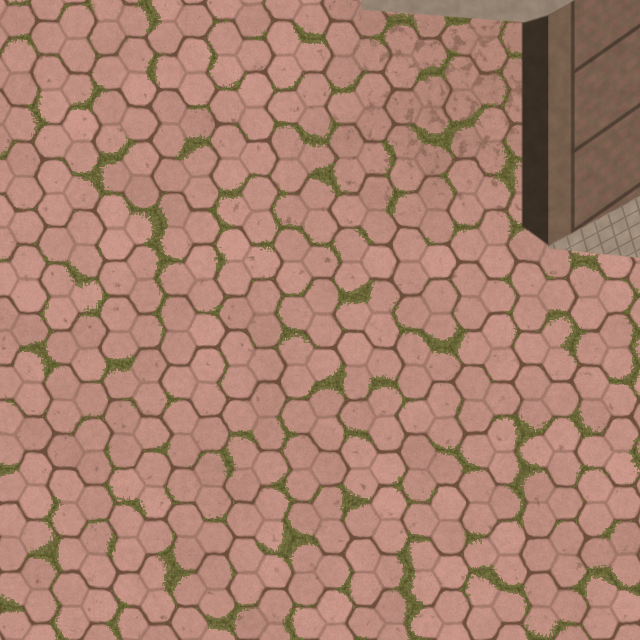
A WebGL 1 fragment shader for this texture:

```glsl
precision highp float;
// Weathered pink paving of three-hexagon blocks with grassy joints, beside a shaded wall corner.
uniform vec2 u_resolution;

const vec2 PAVER_SIZE = vec2(0.0918, 0.0807); // column width, mean block height
const vec2 ORIGIN = vec2(0.093, 0.564);
const float LEAN = 0.04;          // sideways drift of the columns
const float COLUMN = 0.8660254;   // hexagon column pitch, hexagon height = 1
const float JOINT = 0.032;        // half width of joints, in hexagon heights
const float GROOVE = 0.012;       // half width of grooves within a block
const float GRASS = 0.30;         // amount of grass
const vec3 PINK = vec3(0.785, 0.585, 0.535);
const vec3 DULL = vec3(0.67, 0.50, 0.44);
const vec3 STAIN = vec3(0.53, 0.39, 0.33);
const vec3 SOIL = vec3(0.41, 0.29, 0.22);
const vec3 MOSS = vec3(0.30, 0.31, 0.14);
const vec3 BLADE = vec3(0.47, 0.48, 0.25);
const vec3 WALL = vec3(0.46, 0.37, 0.30);
const vec3 WALL_BRICK = vec3(0.50, 0.37, 0.32);
const vec3 LEDGE = vec3(0.62, 0.55, 0.48);
const vec3 SHADOW = vec3(0.22, 0.18, 0.14);

float hash(vec2 p) {
  return fract(sin(dot(p, vec2(127.1, 311.7))) * 43758.55);
}

float corner(vec2 cell, vec2 f) {
  float a = 6.28318 * hash(cell);
  return dot(vec2(cos(a), sin(a)), f);
}

// Gradient noise, about -1 to 1
float noise(vec2 p) {
  vec2 i = floor(p), f = p - i, e = vec2(1.0, 0.0);
  vec2 w = f * f * f * (f * (f * 6.0 - 15.0) + 10.0);
  float low = mix(corner(i, f), corner(i + e, f - e), w.x);
  float high = mix(corner(i + e.yx, f - e.yx), corner(i + 1.0, f - 1.0), w.x);
  return 1.4 * mix(low, high, w.y);
}

float fbm(vec2 p) {
  float sum = 0.0, amp = 0.55;
  for (int i = 0; i < 4; i++) {
    sum += amp * noise(p);
    p = mat2(1.6, 1.2, -1.2, 1.6) * p + 7.3;
    amp *= 0.55;
  }
  return sum;
}

vec2 hexCentre(vec2 p) {
  vec2 r = vec2(2.0 * COLUMN, 1.0);
  vec2 a = floor(p / r + 0.5) * r, b = (floor(p / r) + 0.5) * r;
  return dot(p - a, p - a) < dot(p - b, p - b) ? a : b;
}

// Block owning a hexagon: two plus one, then one plus two, up each column pair
vec2 paverId(vec2 centre) {
  float column = floor(centre.x / COLUMN + 0.5);
  float pair = floor(column * 0.5 + 0.1);
  float odd = column - 2.0 * pair;
  float row = floor(centre.y + 0.25) + floor(3.0 * hash(vec2(pair, 4.0))) + 0.5;
  return vec2(pair, 2.0 * floor(row / 3.0) + step(2.0 - odd, mod(row, 3.0)));
}

// Signed distance to the left of the line from a to b
float side(vec2 p, vec2 a, vec2 b) {
  vec2 d = normalize(b - a);
  return d.x * (p.y - a.y) - d.y * (p.x - a.x);
}

vec3 paving(vec2 uv, float px) {
  vec2 p = (uv - ORIGIN + vec2(LEAN * (uv.y - 0.5), 0.0)) / PAVER_SIZE * vec2(2.0 * COLUMN, 1.5);
  float aa = 1.5 * px / PAVER_SIZE.y;
  p += 0.05 * vec2(noise(p * 1.1), noise(p * 1.1 + 31.0));
  p += 0.018 * vec2(noise(p * 6.0), noise(p * 6.0 + 17.0));

  // Nearest two joints, and nearest groove inside the block
  vec2 centre = hexCentre(p), id = paverId(centre);
  float joint = 0.5, second = 0.5, groove = 0.5;
  for (int i = 0; i < 6; i++) {
    float a = (float(i) + 0.5) * 1.0471976;
    vec2 dir = vec2(cos(a), sin(a));
    float d = 0.5 - dot(p - centre, dir);
    if (distance(id, paverId(centre + dir)) > 0.5) {
      second = min(second, max(joint, d));
      joint = min(joint, d);
    } else groove = min(groove, d);
  }

  // Block surface: tone, wear and speckles
  float grain = fbm(p * 5.0), broad = fbm(p * 0.55 + 9.0);
  float worn = 1.0 - smoothstep(0.05, 0.32, distance(uv, vec2(0.73, 0.89)));
  float wear = 0.27 + 0.35 * broad + 0.4 * grain + 0.35 * (hash(id) - 0.5) + 0.5 * worn;
  vec3 color = mix(PINK, DULL, clamp(wear, 0.0, 1.0));
  color = mix(color, STAIN, 0.75 * smoothstep(0.32, 0.7, fbm(p * 2.7 + 40.0) + 0.3 * worn));
  color *= 1.0 + 0.04 * noise(p * 17.0) + 0.05 * (hash(centre + 3.0) - 0.5);
  color = mix(color, STAIN, 0.5 * (1.0 - smoothstep(GROOVE, GROOVE + 0.04 + aa, groove)));
  color = mix(color, STAIN, 0.55 * (1.0 - smoothstep(JOINT, JOINT + 0.07, joint)));

  // Soil in the joints, grass tufts where joints meet
  float width = JOINT * (1.0 + 0.5 * noise(p * 2.3)) + 0.05 * (1.0 - smoothstep(0.0, 0.16, second));
  color = mix(color, SOIL, 0.92 * (1.0 - smoothstep(width - aa, width + aa, joint)));
  float blades = noise(p * vec2(17.0, 8.0)) + noise(p.yx * vec2(15.0, 7.0) + 5.0);
  float patchy = GRASS * (0.28 + 1.25 * noise(p * 0.85 + 60.0));
  float tuft = patchy + 0.09 * blades - 0.95 * joint - 0.3 * second;
  return mix(color, mix(MOSS, BLADE, clamp(0.45 + 0.5 * blades, 0.0, 1.0)), 0.85 * smoothstep(0.0, 0.07, tuft));
}

// Curb, cast shadow, wall and ledge in the upper right
vec3 addWall(vec3 color, vec2 uv, float px) {
  vec2 foot = vec2(0.857, 0.616), top = vec2(0.857, 0.977);
  float grain = 1.0 + 0.12 * fbm(uv * 45.0);
  float curb = min(side(uv, vec2(0.565, 0.985), vec2(0.82, 0.965)), uv.x - 0.565);
  color = mix(color, LEDGE * 0.93 * grain, smoothstep(-px, px, curb));
  float shade = min(side(uv, vec2(0.813, 0.648), foot), -side(uv, vec2(0.817, 0.965), top));
  shade = min(shade, min(uv.x - 0.815, foot.x - uv.x + px));
  color = mix(color, SHADOW * grain, smoothstep(-px, 2.0 * px, shade));

  float base = side(uv, foot, vec2(1.0, 0.694));
  vec2 brick = vec2(uv.x * 38.0, (uv.y - 0.7 * uv.x) * 50.0);
  vec2 cell = abs(fract(brick + vec2(0.5 * floor(brick.y), 0.0)) - 0.5);
  float face = smoothstep(0.893, 0.897, uv.x);
  vec3 wall = mix(WALL, WALL_BRICK, 0.8 * face * (1.0 - smoothstep(0.28, 0.36, max(cell.x, cell.y))));
  float seam = abs(fract((uv.y - 0.7 * uv.x - 0.26) / 0.124 + 0.5) - 0.5) * 0.1;
  seam = min(mix(1.0, seam, face), abs(uv.x - 0.895));
  wall = mix(SHADOW, wall, 0.35 + 0.65 * smoothstep(0.001, 0.003 + px, seam));
  float wallMask = min(min(uv.x - foot.x, base), -side(uv, top, vec2(0.898, 1.0)));
  color = mix(color, wall * grain, smoothstep(-px, px, wallMask));

  vec2 tile = abs(fract(vec2(uv.x * 40.0 + uv.y * 12.0, base * 55.0)) - 0.5);
  vec3 ledge = LEDGE * grain * (1.0 - 0.18 * smoothstep(0.4, 0.48, max(tile.x, tile.y)));
  float ledgeMask = min(min(-base, side(uv, vec2(0.857, 0.612), vec2(1.0, 0.597))), uv.x - foot.x);
  return mix(color, ledge, smoothstep(-px, px, ledgeMask));
}

void main() {
  vec2 uv = gl_FragCoord.xy / u_resolution;
  float px = 1.0 / min(u_resolution.x, u_resolution.y);
  gl_FragColor = vec4(addWall(paving(uv, px), uv, px), 1.0);
}
```
